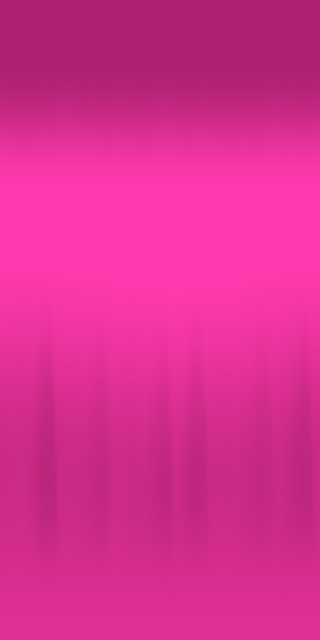
Write a Shadertoy shader that draws this background.

```glsl
// A magenta curtain of light: a dark band on top, a hot glow below it, and
// soft folds that widen as they fall. One tone value is built from smooth
// vertical ramps, tapered folds and stretched gradient noise, then coloured.

const vec3 DARK_PINK = vec3(0.68, 0.13, 0.44);
const vec3 HOT_PINK = vec3(1.0, 0.225, 0.68);

// Heights are measured downward from the top edge, 0 to 1
const vec2 GLOW_RISE = vec2(0.10, 0.30);
const vec2 GLOW_FALL = vec2(0.40, 0.74);
const vec2 FLOOR_RISE = vec2(0.76, 1.04);
const float SHADE_TONE = 0.37;
const float FLOOR_GAIN = 0.27;

const int FOLD_COUNT = 6;
const float FOLD_CENTERS[FOLD_COUNT] = float[](0.145, 0.310, 0.505, 0.617, 0.820, 0.945);
const float FOLD_DEPTH = 0.17;
const float STREAK_DEPTH = 0.07;
const float GLOW_WAVE = 0.018;

float hash(vec2 cell) {
    vec3 p = fract(vec3(cell.xyx) * 0.1031);
    p += dot(p, p.yzx + 33.33);
    return fract((p.x + p.y) * p.z);
}

float cornerSlope(vec2 cell, vec2 offset) {
    float angle = 6.2832 * hash(cell);
    return dot(vec2(cos(angle), sin(angle)), offset);
}

float gradientNoise(vec2 p) {
    vec2 cell = floor(p);
    vec2 f = fract(p);
    vec2 blend = f * f * f * (f * (f * 6.0 - 15.0) + 10.0);
    vec2 right = vec2(1.0, 0.0);
    vec2 up = vec2(0.0, 1.0);
    float low = mix(cornerSlope(cell, f), cornerSlope(cell + right, f - right), blend.x);
    float high = mix(cornerSlope(cell + up, f - up), cornerSlope(cell + 1.0, f - 1.0), blend.x);
    return mix(low, high, blend.y);
}

// Broad vertical light, from the dark top to the lifted floor
float verticalTone(float x, float depth) {
    float wave = GLOW_WAVE * cos(6.2832 * (x - 0.55));
    float rise = smoothstep(GLOW_RISE.x, GLOW_RISE.y, depth);
    float fall = smoothstep(GLOW_FALL.x, GLOW_FALL.y, depth - wave);
    float lift = smoothstep(FLOOR_RISE.x, FLOOR_RISE.y, depth);
    return rise * mix(1.0, SHADE_TONE, fall) + FLOOR_GAIN * lift;
}

// Tapered folds with a soft left side and a crisper right side
float foldShade(float x, float depth) {
    float taper = smoothstep(0.35, 0.85, depth);
    float shade = 0.0;
    for (int i = 0; i < FOLD_COUNT; i++) {
        float strength = 0.75 + 0.25 * cos(2.4 * float(i));
        float offset = x - FOLD_CENTERS[i];
        float leftSide = smoothstep(-mix(0.025, 0.075, taper), 0.0, offset);
        float edge = mix(0.022, 0.046, taper);
        float rightSide = 1.0 - smoothstep(edge - 0.022, edge, offset);
        shade += strength * leftSide * rightSide;
    }
    float fade = smoothstep(0.42, 0.64, depth) * (1.0 - smoothstep(0.76, 0.93, depth));
    return shade * fade;
}

// Faint threads across the cloth and the upper band
float threadShade(float x, float depth) {
    float threads = gradientNoise(vec2(x * 13.0, depth * 1.5))
                  + 0.5 * gradientNoise(vec2(x * 31.0 + 7.0, depth * 2.0));
    float upper = smoothstep(0.10, 0.17, depth) * (1.0 - smoothstep(0.19, 0.30, depth));
    float lower = smoothstep(0.40, 0.60, depth) * (1.0 - smoothstep(0.80, 0.96, depth));
    return threads * (0.6 * upper + lower);
}

void mainImage(out vec4 fragColor, in vec2 fragCoord) {
    vec2 uv = fragCoord / iResolution.xy;
    float depth = 1.0 - uv.y;

    float tone = verticalTone(uv.x, depth);
    tone -= FOLD_DEPTH * foldShade(uv.x, depth);
    tone += STREAK_DEPTH * threadShade(uv.x, depth);

    vec3 color = mix(DARK_PINK, HOT_PINK, clamp(tone, 0.0, 1.0));
    fragColor = vec4(color, 1.0);
}
```
